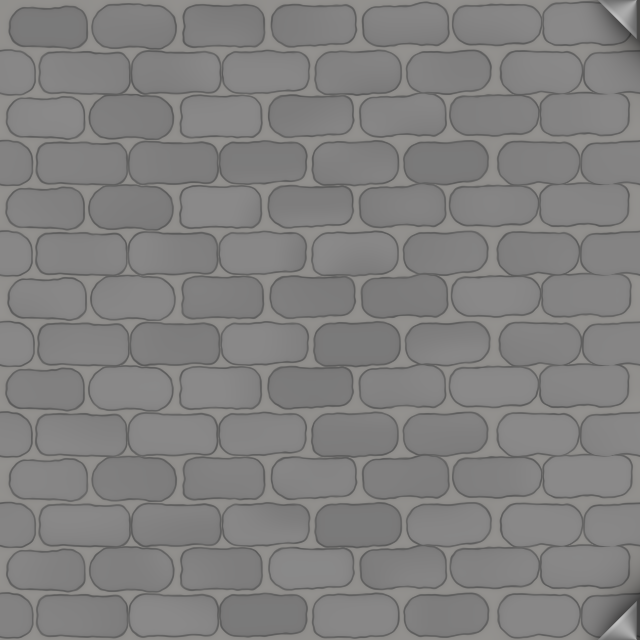
Give the GLSL for this texture, as a Shadertoy shader.

```glsl
float hash(vec2 p) {
    return fract(sin(dot(p, vec2(127.1, 311.7))) * 43758.5453);
}

float noise(vec2 p) {
    vec2 i = floor(p), f = fract(p);
    f = f * f * (3.0 - 2.0 * f);
    return mix(mix(hash(i), hash(i + vec2(1, 0)), f.x),
               mix(hash(i + vec2(0, 1)), hash(i + vec2(1, 1)), f.x), f.y);
}

float roundedBox(vec2 p, vec2 halfSize, float radius) {
    vec2 q = abs(p) - halfSize + radius;
    return length(max(q, 0.0)) + min(max(q.x, q.y), 0.0) - radius;
}

// Signed distance to one stone; the outline depends on column and row parity
float stone(vec2 p, float row, float slot) {
    float odd = mod(row, 2.0), col = mod(slot, 7.0);
    vec2 seed = vec2(col, odd * 9.0 + 3.0);
    float shiftX = odd > 0.5 ? 0.0052 * sin(1.3 * col - 1.0) * exp(-0.3 * col)
                             : 0.0104 * exp2(-3.0 * col) - 0.001 * col;
    float rowShift = (hash(vec2(floor(row / 2.0), 5.0)) - 0.5) * 0.006;
    vec2 center = vec2(slot / 7.0 + mix(0.0638, -0.0143, odd) + shiftX + rowShift,
                       0.0425 + row * 0.0707 - (1.0 - odd) * 0.0009 * col);
    vec2 halfSize = vec2(mix(0.0618 + 0.0014 * col, 0.0716 - 0.0013 * col, odd),
                         0.0305 + 0.0025 * hash(seed));

    // Slanted faces and uneven edges
    vec2 q = p - center;
    q.y += q.x * (hash(seed + 4.0) - 0.5) * 0.05;
    float wobble = (noise(q * 32.0 + seed * 17.0) - 0.5) * 0.0055
                 + (noise(q * 120.0 + seed * 31.0) - 0.5) * 0.0016;
    return roundedBox(q, halfSize, 0.021 + 0.007 * hash(seed + 8.0)) + wobble;
}

void mainImage(out vec4 fragColor, in vec2 fragCoord) {
    vec2 uv = fragCoord / iResolution.xy;
    vec2 p = vec2(uv.x, 1.0 - uv.y);
    float px = 1.0 / min(iResolution.x, iResolution.y);

    // Nearest stone among the neighbouring cells
    float d = 1.0;
    vec2 id = vec2(0);
    float baseRow = floor((p.y - 0.0425) / 0.0707 + 0.5);
    for (int j = -1; j <= 1; j++) {
        float row = baseRow + float(j);
        if (row < 0.0 || row > 13.0) continue;
        float offset = mix(0.0638, -0.0143, mod(row, 2.0));
        float baseSlot = floor((p.x - offset) * 7.0 + 0.5);
        for (int i = -1; i <= 1; i++) {
            float slot = baseSlot + float(i);
            float dist = stone(p, row, slot);
            if (dist < d) {
                d = dist;
                id = vec2(mod(slot, 7.0), row);
            }
        }
    }

    // Stone tone: some flat dark stones, the others softly shaded
    float pick = hash(id + 21.0);
    float patches = smoothstep(0.2, 0.85, noise(p * vec2(8.0, 10.0) + pick * 7.0));
    patches *= 0.35 + 0.65 * smoothstep(0.55, 0.1, abs(p.x - 0.45));
    float tone = pick > 0.89 ? 0.478 : 0.54 - 0.048 * patches - 0.012 * hash(id + 40.0);
    vec3 stoneColor = tone * vec3(1.005, 0.998, 0.998);
    vec3 mortar = vec3(0.572, 0.565, 0.555) + (noise(p * 25.0) - 0.5) * 0.012;
    vec3 color = mix(mortar, stoneColor, smoothstep(px, -px, d));

    // Dark outline with a faint soft rim
    float ink = 0.65 + 0.35 * noise(p * 60.0);
    float line = 1.0 - smoothstep(0.0003, 0.0009 + px, abs(d));
    color *= 1.0 - 0.07 * exp(-abs(d) / 0.0035);
    color = mix(color, vec3(0.33), line * ink * 0.85);

    // Folded corners at the right, with their shadow
    vec2 c = vec2(0.995 - p.x, min(p.y, 1.0 - p.y));
    float fold = c.x + c.y - 0.061;
    float shade = exp(-max(fold, 0.0) / 0.032) * smoothstep(0.1, 0.02, c.x);
    color *= 1.0 - 0.5 * shade;
    float along = clamp(c.x / max(c.x + c.y, 0.001), 0.0, 1.0);
    float sheen = mix(0.42, 0.67, smoothstep(0.0, 0.5, along) * smoothstep(1.1, 0.5, along));
    sheen += 0.08 * smoothstep(-0.012, -0.002, fold);
    float flap = smoothstep(px, -px, fold) * smoothstep(-px, px, c.x);
    color = mix(color, vec3(sheen), flap);

    fragColor = vec4(color, 1.0);
}
```
